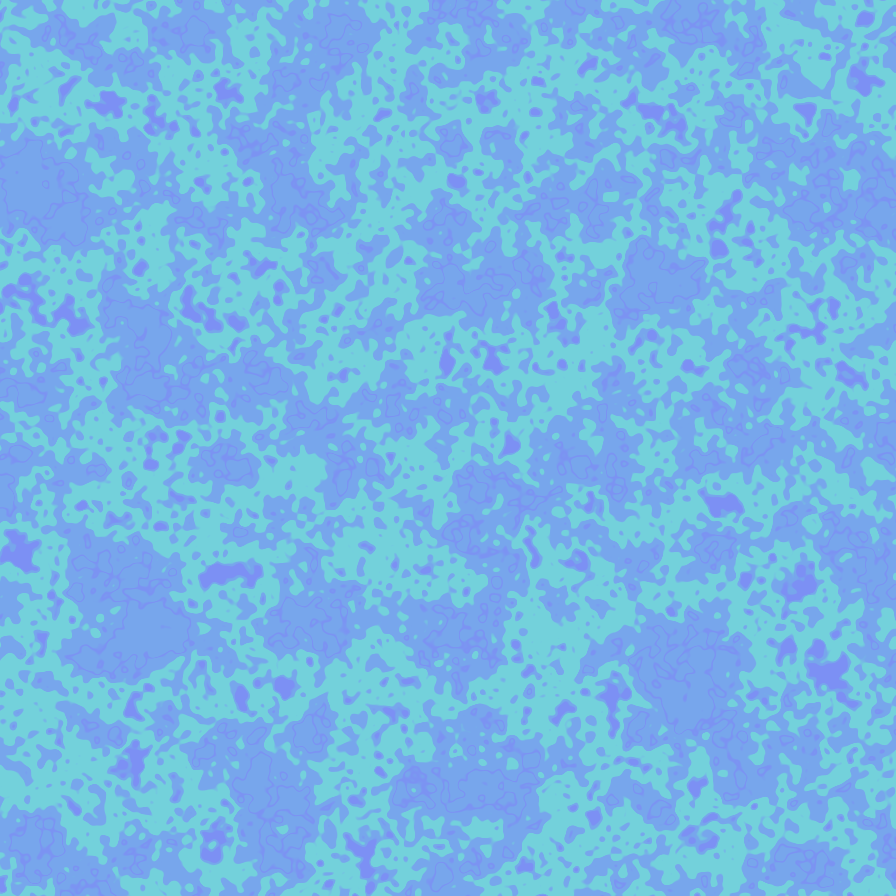
Write a three.js fragment shader that draws this texture.

```glsl
varying vec2 vUv;

#define WAVES 96
#define LOW_FREQ 3.5
#define HIGH_FREQ 85.0
#define ROUGHNESS 0.25
#define CYAN_START 0.02
#define CYAN_END 1.42
#define CORE_START 1.85
#define LINE_LEVEL -1.25
#define LINE_WIDTH 0.16
#define SOFTNESS 0.13

const float TAU = 6.2831853;
const float GOLDEN_ANGLE = 2.39996;

const vec3 CYAN = vec3(0.45, 0.82, 0.86);
const vec3 BLUE = vec3(0.465, 0.65, 0.925);
const vec3 VIOLET = vec3(0.485, 0.565, 0.955);

float hash(float n) {
  return fract(sin(n * 127.1 + 3.7) * 4375.85);
}

// Layered sines in scattered directions, scaled to unit variance
float waveField(vec2 p) {
  float sum = 0.0;
  float energy = 0.0;
  for (int i = 0; i < WAVES; i++) {
    float k = float(i);
    float freq = LOW_FREQ * pow(HIGH_FREQ / LOW_FREQ, (k + 0.5) / float(WAVES));
    float amp = pow(freq, -ROUGHNESS);
    float angle = k * GOLDEN_ANGLE + hash(k + 50.0);
    vec2 dir = vec2(cos(angle), sin(angle));
    sum += amp * sin(TAU * (freq * dot(p, dir) + hash(k)));
    energy += 0.5 * amp * amp;
  }
  return sum / sqrt(energy);
}

float softStep(float level, float value) {
  return smoothstep(level - SOFTNESS, level + SOFTNESS, value);
}

void main() {
  float height = waveField(vUv);

  // Cyan band with blue on both sides
  float cyanMask = softStep(CYAN_START, height) - softStep(CYAN_END, height);
  vec3 color = mix(BLUE, CYAN, cyanMask);

  // Violet cores on the peaks, thin contours in the hollows
  float core = softStep(CORE_START, height);
  float contour = 1.0 - softStep(LINE_WIDTH, abs(height - LINE_LEVEL));
  color = mix(color, VIOLET, max(core, 0.85 * contour));

  gl_FragColor = vec4(color, 1.0);
}
```
